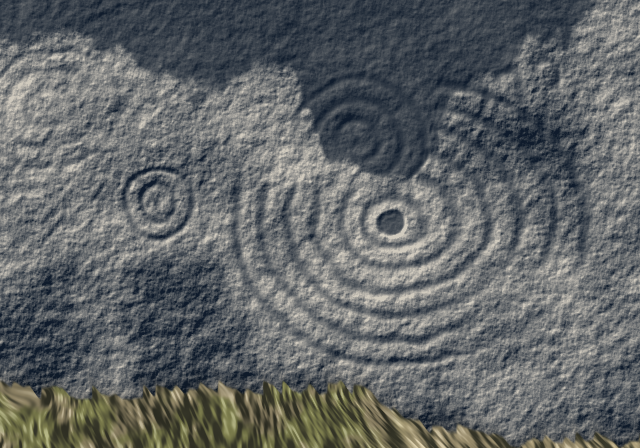
Reproduce this texture procedurally as a Shadertoy shader.

```glsl
#define SHADOW_STONE vec3(0.15, 0.19, 0.24)
#define LIT_STONE vec3(0.76, 0.74, 0.70)
#define STRAW vec3(0.62, 0.57, 0.44)
#define SOIL vec3(0.20, 0.20, 0.15)
#define GREEN vec3(0.42, 0.44, 0.24)
#define TO_LIGHT vec2(-0.64, 0.77)
#define RING_CENTER vec2(0.874, 0.507)
#define RING_STEP 0.056
#define CARVE_DEPTH 0.011
#define GRAIN 0.020
#define RELIEF 0.50

float hash(vec2 p) {
    vec3 q = fract(vec3(p.xyx) * 0.1031);
    q += dot(q, q.yzx + 33.33);
    return fract((q.x + q.y) * q.z);
}
float noise(vec2 p) {
    vec2 i = floor(p), f = fract(p);
    f = f * f * (3.0 - 2.0 * f);
    return mix(mix(hash(i), hash(i + vec2(1, 0)), f.x),
               mix(hash(i + vec2(0, 1)), hash(i + vec2(1, 1)), f.x), f.y);
}
float fbm(vec2 p) {
    float sum = 0.0;
    for (float amp = 0.5; amp > 0.03; amp *= 0.5) {
        sum += amp * noise(p);
        p = mat2(1.6, 1.2, -1.2, 1.6) * p + 7.3;
    }
    return sum;
}
float blob(vec2 p, vec2 center, vec2 size) {
    vec2 q = (p - center) / size;
    return exp(-dot(q, q));
}
// Concentric grooves with a cup at the middle
float rings(vec2 q, float spacing, float count) {
    float d = length(q) / spacing;
    return pow(0.5 + 0.5 * cos(6.2832 * d), 2.5) * (1.0 - smoothstep(count + 0.3, count + 0.5, d));
}
float carving(vec2 p) {
    p += 0.014 * (vec2(noise(p * 17.0), noise(p * 17.0 + 40.0)) - 0.5);
    // Large ring set, open at the upper left and worn at the lower right
    vec2 q = p - RING_CENTER;
    float cup = 1.0 - smoothstep(0.022, 0.034, length(q));
    q *= vec2(mix(0.97, 0.77, smoothstep(-0.04, 0.04, q.x)), 1.05);
    float top = 0.575 + 0.3 * smoothstep(0.92, 1.0, p.x);
    float kept = 1.0 - smoothstep(top - 0.015, top + 0.025, p.y);
    float worn = smoothstep(0.98, 1.10, p.x) * (1.0 - smoothstep(0.36, 0.45, p.y));
    float depth = max(rings(q, RING_STEP, 6.0) * kept * (1.0 - 0.8 * worn), 1.6 * cup);
    // Arches above, small target, and faint ovals at the left
    q = p - vec2(0.80, 0.685);
    depth += rings(q * vec2(0.95, 1.0), 0.046, 3.0) * smoothstep(-0.07, 0.0, q.y + 0.6 * q.x);
    depth += 0.8 * rings(p - vec2(0.353, 0.545), 0.038, 2.0);
    q = p - vec2(0.112, 0.758);
    depth += 0.4 * rings(vec2(q.x - 0.3 * q.y, q.y + 0.1 * q.x) * vec2(0.85, 1.05), 0.046, 3.0);
    // Row of small hooks
    for (float k = 0.0; k < 3.0; k++) {
        q = p - vec2(1.06, 0.782) - k * vec2(0.078, 0.026);
        float d = (length(q * vec2(1.0, 0.8)) - 0.026) / 0.011;
        depth += 0.9 * exp(-d * d) * smoothstep(-0.03, 0.0, q.y + q.x);
    }
    return depth;
}
float surface(vec2 p) {
    return GRAIN * fbm(p * 52.0) + 0.03 * fbm(p * 9.0) - CARVE_DEPTH * carving(p);
}
// Lower edge of the dark area across the top
float shadowEdge(float x) {
    return 0.916 - 0.115 * smoothstep(0.17, 0.43, x) + 0.045 * smoothstep(0.47, 0.58, x)
        - 0.21 * smoothstep(0.63, 0.76, x) - 0.035 * smoothstep(0.74, 0.90, x)
        + 0.195 * smoothstep(0.93, 1.03, x) + 0.12 * smoothstep(1.02, 1.24, x)
        + 0.10 * smoothstep(1.26, 1.33, x);
}
vec3 stone(vec2 p) {
    float mottle = fbm(p * 8.0 + 3.0), wobble = fbm(p * 22.0) - 0.48;
    float slope = (surface(p) - surface(p + 0.004 * TO_LIGHT)) / 0.004;
    // Broad light and shade
    float shade = smoothstep(-0.015, 0.02, p.y - shadowEdge(p.x) + 0.11 * wobble);
    float ledge = 0.395 + 0.04 * smoothstep(0.0, 0.25, p.x)
        - 0.2 * smoothstep(0.45, 0.64, p.x) - 0.14 * smoothstep(0.64, 1.1, p.x);
    float below = ledge - p.y + 0.09 * wobble;
    float tone = 0.46 + 0.7 * (mottle - 0.48);
    tone += 0.17 * blob(p, vec2(0.88, 0.36), vec2(0.30, 0.17));
    tone += 0.20 * blob(p, vec2(0.1, 0.80), vec2(0.24, 0.13));
    tone += 0.16 * blob(p, vec2(0.6, 0.70), vec2(0.17, 0.15));
    tone += 0.20 * blob(p, vec2(1.36, 0.93), vec2(0.10, 0.14));
    tone += 0.16 * blob(p, vec2(0.90, 0.50), vec2(0.15, 0.09));
    tone -= 0.30 * blob(p, vec2(1.14, 0.69), vec2(0.17, 0.075));
    tone -= 0.20 * blob(p, vec2(1.42, 0.22), vec2(0.07, 0.08));
    tone *= 1.0 - 0.65 * smoothstep(-0.02, 0.06, below) * (1.0 - 0.65 * smoothstep(0.47, 0.62, mottle));
    tone -= 0.15 * blob(vec2(p.x, below), vec2(0.0, 0.04), vec2(0.22, 0.035));
    tone *= 1.0 - 0.75 * shade;
    // Grooves and grain
    tone += RELIEF * slope * mix(1.0, 0.42, shade);
    tone *= 1.0 - 0.42 * clamp(carving(p), 0.0, 1.6);
    // Slanted crack at the upper left
    float crack = (dot(p - vec2(0.07, 0.905), vec2(-0.38, 0.925)) + 0.01 * wobble) / 0.007;
    tone -= 0.16 * exp(-crack * crack) * smoothstep(0.05, 0.08, p.x) * (1.0 - smoothstep(0.25, 0.3, p.x));
    return mix(SHADOW_STONE, LIT_STONE, clamp(tone, -0.15, 1.1));
}
vec3 grass(vec2 p) {
    vec2 q = vec2(p.x + 0.7 * (noise(p * 9.0) - 0.5) * p.y, p.y);
    q.x += 0.5 * q.y * smoothstep(0.65, 0.85, p.x);
    float blades = 0.6 * noise(q * vec2(110.0, 26.0)) + 0.4 * noise((q + 0.3 * q.yx) * vec2(190.0, 48.0));
    float clumps = fbm(p * 14.0 + 9.0);
    float green = smoothstep(0.38, 0.58, clumps + 0.12 * (1.0 - smoothstep(0.05, 0.10, p.y)));
    green *= 1.0 - smoothstep(0.75, 0.95, p.x);
    vec3 col = mix(SOIL, mix(STRAW, GREEN, 0.75 * green), smoothstep(0.24, 0.68, blades));
    return col * (0.72 + 0.5 * clumps) + 0.22 * smoothstep(0.64, 0.88, blades);
}
void mainImage(out vec4 fragColor, in vec2 fragCoord) {
    vec2 p = fragCoord / iResolution.y;
    // Ragged top of the turf
    float edge = 0.142 - 0.02 * smoothstep(0.0, 0.08, p.x) + 0.012 * smoothstep(0.3, 0.48, p.x)
        - 0.085 * smoothstep(0.79, 0.95, p.x) - 0.032 * smoothstep(0.95, 1.15, p.x);
    edge += 0.035 * (noise(vec2(p.x * 70.0 + p.y * 25.0, p.y * 8.0)) - 0.5);
    vec3 col = stone(p) * (1.0 - 0.25 * exp(-max(p.y - edge, 0.0) * 45.0));
    col = mix(grass(p), col, smoothstep(-0.004, 0.006, p.y - edge));
    fragColor = vec4(clamp(col, 0.0, 1.0), 1.0);
}
```
